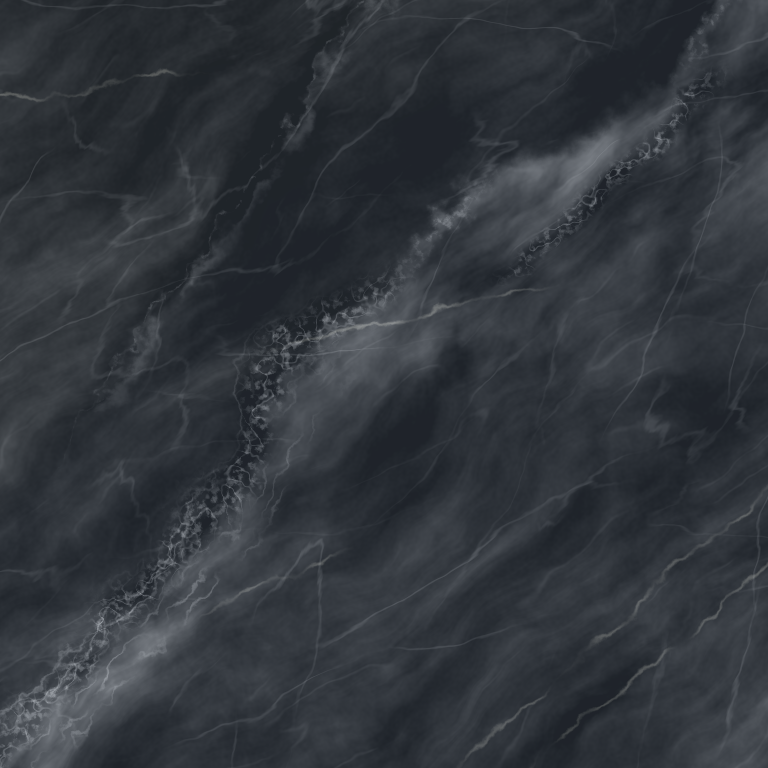
Reproduce this texture procedurally as a three.js fragment shader.

```glsl
// Dark slate-blue marble with diagonal misty streaks, gritty pale veins and fine cracks.
varying vec2 vUv;

vec2 gradientAt(vec2 cell) {
  float h = fract(sin(dot(cell, vec2(127.1, 311.7))) * 43758.55);
  return vec2(cos(h * 6.2832), sin(h * 6.2832));
}

float noise(vec2 p) {
  vec2 i = floor(p), f = fract(p);
  vec2 u = f * f * f * (f * (f * 6.0 - 15.0) + 10.0);
  float a = dot(gradientAt(i), f);
  float b = dot(gradientAt(i + vec2(1, 0)), f - vec2(1, 0));
  float c = dot(gradientAt(i + vec2(0, 1)), f - vec2(0, 1));
  float d = dot(gradientAt(i + vec2(1, 1)), f - vec2(1, 1));
  return mix(mix(a, b, u.x), mix(c, d, u.x), u.y);
}

float fbm(vec2 p) {
  float sum = 0.0, amp = 1.0;
  for (int i = 0; i < 5; i++) {
    sum += amp * noise(p);
    p = mat2(1.6, 1.2, -1.2, 1.6) * p + 3.7;
    amp *= 0.5;
  }
  return sum;
}

// Coordinates along and across a direction.
vec2 turned(vec2 p, float angle) {
  float c = cos(angle), s = sin(angle);
  return vec2(c * p.x + s * p.y, c * p.y - s * p.x);
}

float line(float d, float width) { return 1.0 - smoothstep(0.0, width, abs(d)); }

float bump(float x, float centre, float width) {
  float t = (x - centre) / width;
  return exp(-t * t);
}

// Line from a to b that tapers toward both ends.
float seam(vec2 p, vec2 a, vec2 b, float width) {
  vec2 d = b - a;
  float t = clamp(dot(p - a, d) / dot(d, d), 0.0, 1.0);
  float taper = smoothstep(0.0, 0.2, t) * smoothstep(1.0, 0.8, t);
  return line(length(p - a - d * t), width) * taper;
}

void main() {
  vec2 p = vUv;
  vec2 warp = vec2(fbm(p * 3.0 + 1.3), fbm(p * 3.0 + 17.0));
  float rough = 0.026 * fbm(p * 8.0 + 5.0) + 0.014 * fbm(p * 32.0);
  vec2 jag = p + 0.02 * warp + rough * vec2(-0.3, 0.5);

  // Smoky base, drawn out along the diagonal
  vec2 flow = turned(p, 0.66) + 0.06 * warp;
  float cloud = fbm(flow * vec2(2.0, 5.5) + 2.0);
  float streak = fbm(flow * vec2(3.0, 20.0) + 31.0);
  float fibre = fbm(flow * vec2(11.0, 60.0) + 47.0);
  float mist = fbm(turned(p + 0.05 * warp, 0.95) * vec2(5.0, 11.0) + 11.0);
  float mottle = fbm(p * 38.0 + 2.0 * warp);
  float tone = 0.5 * cloud + 0.3 * streak + 0.13 * fibre + 0.3 * mist + 0.1 * mottle;
  float value = 0.184 * exp(tone);

  // Main vein: s runs along it, a across it toward the lower right
  vec2 axis = p - vec2(0.0, 0.02);
  float s = dot(axis, vec2(0.642, 0.766));
  float a = dot(axis, vec2(0.766, -0.642)) + rough;
  a += 0.05 * bump(s, 0.64, 0.1) - 0.1 * smoothstep(0.95, 1.2, s);

  // Pale haze on its right, dark basin on its left
  float reach = mix(0.09, 0.19, smoothstep(0.4, 0.85, s));
  float edge = smoothstep(mix(-0.06, -0.012, smoothstep(0.3, 0.5, s)), 0.025, a);
  float haze = edge * exp(-pow(max(a, 0.0) / reach, 2.0)) * (1.0 - 0.6 * smoothstep(1.2, 1.4, s));
  value += 0.125 * haze * clamp(0.75 + 1.5 * mist + 0.7 * cloud + 0.4 * streak, 0.0, 2.0);
  float basin = smoothstep(0.01, -0.03, a) * exp(min(a, 0.0) / 0.16);
  value *= 1.0 - 0.36 * basin * smoothstep(0.4, 0.6, s);
  value *= 1.0 - 0.35 * exp(-pow(length(turned(p - vec2(0.92, 0.4), 0.55) / vec2(0.22, 0.05)), 2.0));
  value *= 1.0 - 0.3 * exp(-pow(length(turned(p - vec2(0.54, 0.43), 0.95) / vec2(0.13, 0.045)), 2.0));

  // Crushed grit, bright cores and loose strands of the main vein
  float speck = smoothstep(-0.1, 0.55, fbm(p * 95.0 + 8.0));
  float filament = line(noise(p * 38.0 + warp * 3.0) + 0.25 * noise(p * 110.0), 0.09);
  float crust = 0.2 * speck + 0.15 * filament - 0.07;
  value += bump(a, 0.0, 0.021) * (1.0 - smoothstep(0.74, 0.85, s)) * crust;
  float core = max(bump(s, 0.9, 0.07), 0.9 * bump(s, 1.34, 0.09));
  value += 0.24 * core * line(a + 0.2 * rough, 0.02) * (0.5 + 0.6 * speck);
  for (int i = 0; i < 6; i++) {
    float k = float(i);
    float offset = 0.021 * k - 0.03 + 0.014 * fbm(vec2(s * 8.0, k * 5.3));
    float broken = smoothstep(-0.2, 0.3, noise(vec2(s * 14.0, k * 7.1 + 2.5)));
    value += 0.14 * broken * line(a - offset, 0.0038) * (1.0 - smoothstep(0.35, 0.8, s));
  }

  // Thinner broken vein at the upper left
  vec2 side = p - vec2(0.1, 0.47);
  float along = dot(side, vec2(0.572, 0.82));
  float b = dot(side, vec2(0.82, -0.572)) - 0.022 + rough;
  float sideFade = smoothstep(-0.15, 0.15, along);
  float patches = smoothstep(-0.15, 0.35, noise(vec2(along * 14.0, b * 40.0)) + 0.3 * mottle);
  value += sideFade * (0.13 * patches * bump(b, 0.0, 0.012) - 0.05 * bump(b, -0.02, 0.016));
  value += 0.09 * sideFade * line(b + 0.012, 0.0035) * (0.4 + speck);

  // Long warm seams, with shadows beside the lower right pair
  float seams = seam(jag, vec2(0.56, -0.04), vec2(1.06, 0.43), 0.0042);
  seams += seam(jag, vec2(0.64, -0.04), vec2(1.08, 0.33), 0.0042);
  seams += seam(jag, vec2(0.33, 0.54), vec2(0.74, 0.63), 0.0042);
  seams += seam(jag, vec2(0.25, 0.19), vec2(0.48, 0.3), 0.0042);
  seams += seam(jag, vec2(-0.06, 0.875), vec2(0.28, 0.9), 0.0036);
  seams *= smoothstep(-0.5, 0.3, noise(p * 22.0));
  float ragged = seam(jag, vec2(0.64, 0.62), vec2(0.96, 0.93), 0.02);
  value += 0.17 * seams + ragged * crust;
  value -= 0.05 * seam(jag, vec2(0.6, -0.06), vec2(1.1, 0.36), 0.03);

  // Hairline cracks and wisps at several angles
  float cracks = 0.0;
  for (int i = 0; i < 6; i++) {
    float k = float(i);
    vec2 u = turned(p + 0.02 * warp, 0.08 + 0.24 * k) * vec2(2.2, 7.0) + k * 9.3;
    float mask = smoothstep(0.05, 0.5, fbm(u * 0.8 + 4.0));
    cracks += mask * line(noise(u) + 0.13 * fbm(u * 2.5), 0.02);
  }
  float wisps = line(noise(flow * vec2(3.0, 16.0) + 60.0), 0.04) * smoothstep(0.0, 0.4, mist);
  value += 0.085 * cracks + 0.04 * wisps + 0.012 * noise(p * 170.0);

  // Slate tint, slightly warmer on seams and at the upper left
  value = clamp(value, 0.12, 0.58);
  float warmth = seams + 0.35 * smoothstep(0.1, 0.6, p.y - p.x + 0.3 * cloud);
  vec3 slate = vec3(value) + vec3(0.0, 0.019, 0.044);
  gl_FragColor = vec4(slate + warmth * vec3(0.008, 0.003, -0.016), 1.0);
}
```
